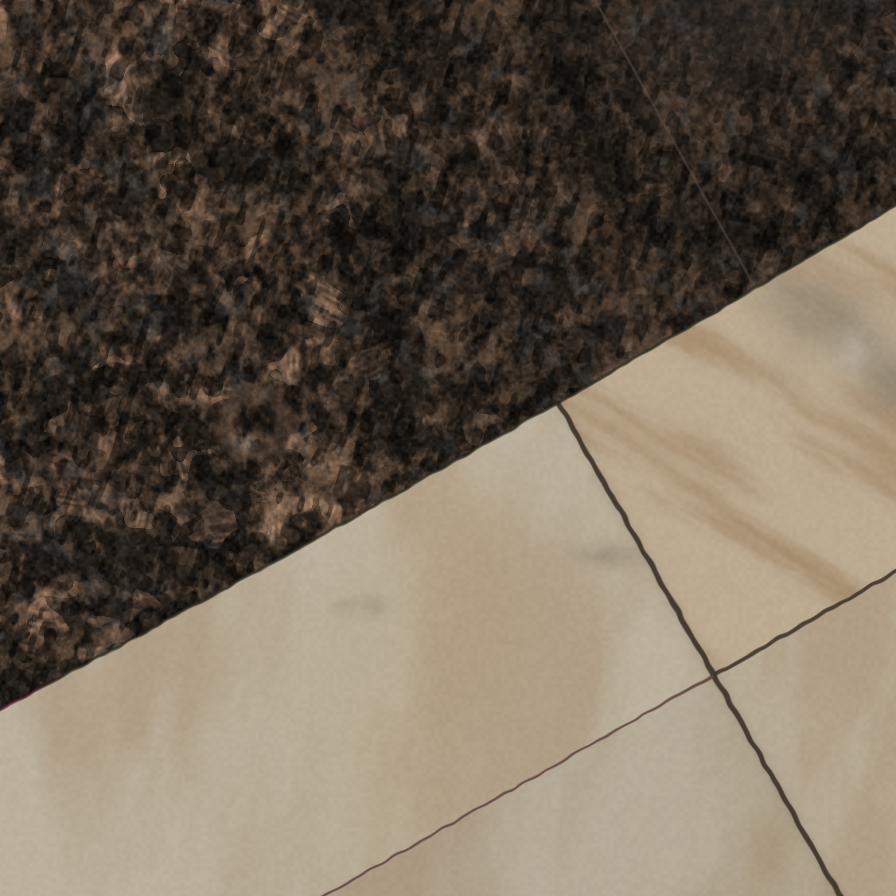
Write a three.js fragment shader that draws this texture.

```glsl
varying vec2 vUv;

float hash(vec2 p) {
  vec3 q = fract(p.xyx * 0.1031);
  q += dot(q, q.yzx + 33.33);
  return fract((q.x + q.y) * q.z);
}

float noise(vec2 p) {
  vec2 i = floor(p), f = fract(p);
  f = f * f * (3.0 - 2.0 * f);
  float low = mix(hash(i), hash(i + vec2(1.0, 0.0)), f.x);
  float high = mix(hash(i + vec2(0.0, 1.0)), hash(i + 1.0), f.x);
  return mix(low, high, f.y);
}

float fbm(vec2 p) {
  float sum = 0.0, weight = 0.5;
  for (int i = 0; i < 5; i++) {
    sum += weight * noise(p);
    p = mat2(1.6, 1.2, -1.2, 1.6) * p + 17.3;
    weight *= 0.5;
  }
  return sum / 0.97;
}

vec2 rotate(vec2 p, float angle) {
  float c = cos(angle), s = sin(angle);
  return vec2(c * p.x - s * p.y, s * p.x + c * p.y);
}

float spot(vec2 p, vec2 center, vec2 size) {
  vec2 d = (p - center) / size;
  return exp(-dot(d, d));
}

float stroke(float dist, float halfWidth) {
  return 1.0 - smoothstep(halfWidth - 0.0012, halfWidth + 0.0012, abs(dist));
}

// Striped crystal flakes, each cell with its own grain direction
float flakes(vec2 p, float scale) {
  vec2 q = p * scale + 1.2 * vec2(noise(p * 55.0), noise(p * 55.0 + 40.0));
  vec2 home = floor(q), nearest = home;
  float best = 9.0;
  for (int y = -1; y <= 1; y++) {
    for (int x = -1; x <= 1; x++) {
      vec2 cell = home + vec2(float(x), float(y));
      vec2 d = cell + vec2(hash(cell), hash(cell + 71.0)) - q;
      float dist = dot(d, d);
      if (dist < best) { best = dist; nearest = cell; }
    }
  }
  float bright = smoothstep(0.5, 1.0, hash(nearest + 13.0));
  vec2 grain = rotate(p, 3.14 * hash(nearest + 29.0));
  float stripes = noise(grain * vec2(70.0, 300.0));
  return bright * (0.25 + stripes) * (1.0 - smoothstep(0.1, 0.6, best));
}

vec3 granite(vec2 p, float seam) {
  float calm = smoothstep(0.35, 0.75, p.x + 0.25 * (p.y - 0.6));
  float clumps = fbm(p * 16.0 + 5.0);
  float fine = fbm(p * vec2(115.0, 90.0));
  float brown = smoothstep(0.4, 0.72, 0.5 * clumps + 0.5 * fine);
  vec3 col = mix(vec3(0.115, 0.096, 0.078), vec3(0.35, 0.275, 0.215), brown * (1.0 - 0.35 * calm));
  col += vec3(0.24, 0.185, 0.15) * flakes(p, 27.0) * (1.0 - 0.65 * calm);
  col += vec3(0.10, 0.08, 0.065) * flakes(p + 3.7, 55.0);
  float cool = smoothstep(0.57, 0.75, fbm(p * 38.0 + 60.0));
  col = mix(col, vec3(0.23, 0.23, 0.23) * (0.4 + fine), 0.5 * cool);
  float pits = smoothstep(0.56, 0.72, noise(rotate(p, 0.3) * vec2(120.0, 60.0)));
  col *= 1.0 - 0.4 * pits;
  col += 0.08 * (noise(p * 260.0) - 0.5);

  // Round inclusion with a dark core and a pale chip
  vec2 d = p - vec2(0.284, 0.529);
  float radius = length(d) + 0.012 * (noise(p * 60.0) - 0.5);
  float ring = smoothstep(0.018, 0.03, radius) * (1.0 - smoothstep(0.038, 0.048, radius));
  col = mix(col, vec3(0.35, 0.28, 0.23) * (0.45 + fine), 0.65 * ring);
  col *= 1.0 - 0.5 * spot(p, vec2(0.281, 0.533), vec2(0.02, 0.014));
  col += 0.25 * fine * spot(p, vec2(0.275, 0.504), vec2(0.014, 0.009));
  col += 0.22 * fine * spot(p, vec2(0.182, 0.96), vec2(0.015, 0.028));

  // Polished haze and thin seam
  float haze = spot(p, vec2(0.82, 1.0), vec2(0.13, 0.11));
  col = mix(col, vec3(0.24, 0.215, 0.20), 0.4 * haze);
  return mix(col, vec3(0.34, 0.29, 0.26), 0.55 * stroke(seam, 0.0014));
}

vec3 paleMarble(vec2 p) {
  vec2 q = rotate(p, 0.2);
  float cloud = fbm(q * vec2(9.0, 3.0) + 8.0);
  vec3 col = mix(vec3(0.685, 0.615, 0.52), vec3(0.73, 0.69, 0.61), smoothstep(0.28, 0.65, cloud));
  float tan1 = spot(p, vec2(0.51, 0.37), vec2(0.06, 0.11));
  float tan2 = spot(p, vec2(0.40, 0.20), vec2(0.09, 0.16));
  col = mix(col, vec3(0.70, 0.60, 0.47), 0.45 * tan1 + 0.22 * tan2);
  float pale = spot(p, vec2(0.31, 0.12), vec2(0.045, 0.16)) + spot(p, vec2(0.66, 0.43), vec2(0.04, 0.10));
  col = mix(col, vec3(0.735, 0.70, 0.62), 0.5 * pale);
  float smudge = spot(p, vec2(0.404, 0.323), vec2(0.028, 0.011)) + 0.8 * spot(p, vec2(0.675, 0.38), vec2(0.035, 0.014));
  return mix(col, vec3(0.51, 0.46, 0.39), 0.75 * smudge * fbm(p * 50.0));
}

vec3 veinedMarble(vec2 p) {
  vec2 q = rotate(p, 0.55);
  q.y += 0.035 * fbm(p * 7.0);
  float streaks = fbm(q * vec2(3.0, 20.0));
  vec3 col = mix(vec3(0.64, 0.54, 0.42), vec3(0.735, 0.665, 0.565), smoothstep(0.25, 0.6, streaks));
  // Grey vein and white crystal patch
  vec2 v = rotate(p - vec2(0.94, 0.625), 0.5);
  float vein = exp(-pow(abs(v.y + 0.05 * (fbm(p * 14.0) - 0.5)) / 0.042, 2.0)) * smoothstep(0.80, 0.90, p.x);
  col = mix(col, vec3(0.50, 0.46, 0.39), vein * (0.35 + 0.55 * fbm(q * vec2(12.0, 45.0))));
  float crystal = spot(p, vec2(0.955, 0.61), vec2(0.035, 0.025));
  return mix(col, vec3(0.74, 0.71, 0.65), 0.9 * crystal * fbm(p * 42.0));
}

void main() {
  vec2 p = vUv;
  float wobble = 0.0025 * (noise(p * 75.0) - 0.5);
  float border = (p.y - 0.208 - 0.53 * p.x - 0.033 * p.x * p.x) * 0.875 + wobble;
  float across = (p.x - 0.622 - (0.553 - p.y) * 0.571) * 0.868 + wobble;
  float along = (p.y - 0.247 - (p.x - 0.797) * 0.567) * 0.87 + wobble;
  float seam = (p.x - 0.664 - (1.0 - p.y) * 0.557) * 0.874;

  // Marble tiles
  float rightSide = smoothstep(-0.001, 0.001, across);
  float upper = smoothstep(-0.001, 0.001, along);
  vec3 lowerTile = paleMarble(p + vec2(0.7, 0.9)) * mix(0.97, 1.0, rightSide);
  vec3 stone = mix(lowerTile, mix(paleMarble(p), veinedMarble(p), rightSide), upper);
  float stain = spot(p, vec2(0.86, 0.05), vec2(0.035, 0.07)) * (1.0 - rightSide);
  stone = mix(stone, vec3(0.60, 0.51, 0.39), 0.4 * stain);
  stone += 0.025 * (noise(p * 230.0) - 0.5);

  // Grout joints
  vec3 grout = vec3(0.23, 0.19, 0.155);
  stone = mix(stone, grout, 0.22 * exp(-abs(across) / 0.004));
  stone = mix(stone, grout, 0.9 * stroke(across, 0.0028));
  float thin = mix(0.0013, 0.0021, smoothstep(0.7, 0.85, p.x));
  stone = mix(stone, mix(vec3(0.36, 0.25, 0.24), grout, rightSide), 0.88 * stroke(along, thin));

  // Granite edge
  vec3 col = mix(stone, granite(p, seam), smoothstep(-0.0012, 0.0012, border));
  vec3 rim = mix(vec3(0.34, 0.10, 0.16), vec3(0.16, 0.16, 0.11), smoothstep(0.02, 0.07, p.x));
  col = mix(col, rim, 0.75 * stroke(border, 0.0016));
  gl_FragColor = vec4(col, 1.0);
}
```
